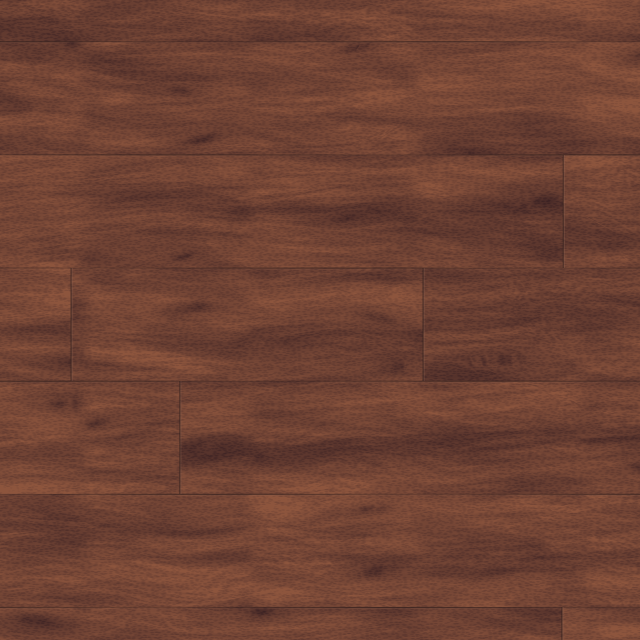
Reproduce this texture procedurally as a WebGL 2 fragment shader.

```glsl
#version 300 es
precision highp float;

uniform vec2 u_resolution;
out vec4 outColor;

// Layout, in canvas units
const float ROW_HEIGHT = 0.1768;
const float FIRST_SEAM = 0.0508;
const float SEAM_WIDTH = 0.0016;
const float OFF = -1.0;
// Up to two board ends per row, from the bottom row up
const vec2 BOARD_ENDS[7] = vec2[7](
  vec2(0.878, OFF), vec2(OFF), vec2(0.281, OFF), vec2(0.111, 0.661),
  vec2(0.880, OFF), vec2(OFF), vec2(OFF));
const float PATCH_START = 0.15;
const float PATCH_WIDTH = 0.26;
const float PATCH_BLEND = 0.14;

// Wood
const vec3 MID_BROWN = vec3(0.424, 0.253, 0.199);
const vec3 TONE_STEP = vec3(0.046, 0.029, 0.015);
const vec3 SEAM_DARK = vec3(0.215, 0.135, 0.120);
const vec3 EDGE_PALE = vec3(0.530, 0.370, 0.310);
const vec2 BROAD_SCALE = vec2(2.6, 24.0);
const vec2 STREAK_SCALE = vec2(8.0, 62.0);
const vec2 FIBRE_SCALE = vec2(26.0, 260.0);
const vec2 FIGURE_SCALE = vec2(6.0, 18.0);
const float RING_DENSITY = 380.0;
const vec2 KNOT_CELL = vec2(0.23, 0.08);
const vec2 KNOT_SIZE = vec2(0.046, 0.012);
const float KNOT_CHANCE = 0.42;
const float KNOT_BEND = 0.013;
const vec2 PORE_SCALE = vec2(125.0, 300.0);

float hash(vec2 p) {
  vec3 h = fract(vec3(p.xyx) * 0.1031);
  h += dot(h, h.yzx + 33.33);
  return fract((h.x + h.y) * h.z);
}

vec2 hash2(vec2 p) {
  return vec2(hash(p + 3.7), hash(p + 41.3));
}

// Layered sines, each layer turned and bent by the last
float waves(vec2 p) {
  float sum = 0.0, amp = 1.0;
  for (int i = 0; i < 5; i++) {
    p = mat2(0.8, 0.6, -0.6, 0.8) * p + 0.8 * sin(p.yx * 1.1 + float(i));
    sum += amp * sin(p.x) * cos(p.y);
    p *= 1.8;
    amp *= 0.65;
  }
  return sum;
}

// Cellular noise: distance to the nearest scattered point
float cellular(vec2 p) {
  vec2 cell = floor(p);
  float nearest = 2.0;
  for (int y = -1; y <= 1; y++)
    for (int x = -1; x <= 1; x++) {
      vec2 c = cell + vec2(x, y);
      nearest = min(nearest, length(c + hash2(c) - p));
    }
  return nearest;
}

// Scattered knots: x is darkness, y is how far the grain bends
vec2 knots(vec2 p, vec2 id) {
  vec2 cell = floor(p / KNOT_CELL), result = vec2(0.0);
  for (int y = -1; y <= 1; y++)
    for (int x = -1; x <= 1; x++) {
      vec2 c = cell + vec2(x, y), key = c + id * 17.0 + 90.0;
      float present = step(hash(key), KNOT_CHANCE);
      vec2 d = p - (c + 0.2 + 0.6 * hash2(key)) * KNOT_CELL;
      d.y += d.x * (hash(key + 8.0) - 0.5) * 0.5;
      d /= KNOT_SIZE * mix(0.5, 1.3, hash(key + 5.0));
      float core = exp(-2.5 * dot(d, d));
      float halo = exp(-0.35 * dot(d, d));
      result += present * vec2(0.6 * core + 0.4 * halo, halo * d.y);
    }
  return result;
}

// Grain tone of one patch
float grain(vec2 p, vec2 id) {
  vec2 shift = 40.0 * hash2(id + 11.0);
  p.y += 0.004 * sin(p.x * 19.0 + shift.x);
  vec2 knot = knots(p, id);
  p.y -= KNOT_BEND * knot.y;
  float streaks = waves(p * STREAK_SCALE + shift);
  float fibres = waves(p * FIBRE_SCALE + shift.yx);
  float figure = waves(p * FIGURE_SCALE + shift.yx);
  float rings = sin(p.y * RING_DENSITY + 9.0 * figure);
  float darkness = knot.x * (0.9 + 0.35 * rings + 0.4 * streaks + 0.3 * fibres);
  return 0.8 * streaks + 0.4 * fibres + 0.3 * figure
       + 0.42 * rings * (0.6 + 0.5 * streaks) - 3.2 * darkness;
}

// Soft line of the given width
float line(float d, float width) {
  float soft = 0.75 / u_resolution.y;
  return 1.0 - smoothstep(0.5 * width - soft, 0.5 * width + soft, abs(d));
}

void main() {
  vec2 p = gl_FragCoord.xy / u_resolution;

  // Row, and board within the row
  float v = (p.y - FIRST_SEAM) / ROW_HEIGHT + 1.0;
  float row = floor(v);
  vec2 ends = BOARD_ENDS[clamp(int(row), 0, 6)];
  float board = dot(step(ends, vec2(p.x)), vec2(1.0));

  // Printed patches that fade into each other along a board
  float u = (p.x - PATCH_START) / PATCH_WIDTH;
  vec2 id = vec2(floor(u) + 9.0 * board + 4.0, row + 2.0);
  float fade = smoothstep(1.0 - PATCH_BLEND, 1.0, fract(u));
  float tone = mix(grain(p, id), grain(p, id + vec2(1.0, 0.0)), fade);

  // Broad bands that run the length of a board
  vec2 boardShift = 40.0 * hash2(vec2(board, row) + 61.0);
  tone += 0.3 + 0.95 * waves(p * BROAD_SCALE + boardShift);

  // Fine pores
  float pore = 1.0 - smoothstep(0.1, 0.6, cellular(p * PORE_SCALE));
  tone += 0.4 - 1.15 * pore;
  vec3 color = MID_BROWN + clamp(tone, -4.4, 2.8) * TONE_STEP;

  // Long seams, worn unevenly, with a pale lower edge
  float seam = floor(v + 0.5);
  float dy = (v - seam) * ROW_HEIGHT;
  float wear = 0.55 + 0.25 * sin(p.x * 9.0 + seam * 2.4);
  color = mix(color, EDGE_PALE, 0.3 * wear * line(dy + SEAM_WIDTH, SEAM_WIDTH));
  color = mix(color, SEAM_DARK, wear * line(dy, SEAM_WIDTH));

  // Board ends
  for (int i = 0; i < 2; i++) {
    float dx = p.x - ends[i];
    color = mix(color, EDGE_PALE, 0.45 * line(dx - SEAM_WIDTH, SEAM_WIDTH));
    color = mix(color, SEAM_DARK, 0.75 * line(dx, SEAM_WIDTH));
  }
  outColor = vec4(color, 1.0);
}
```
